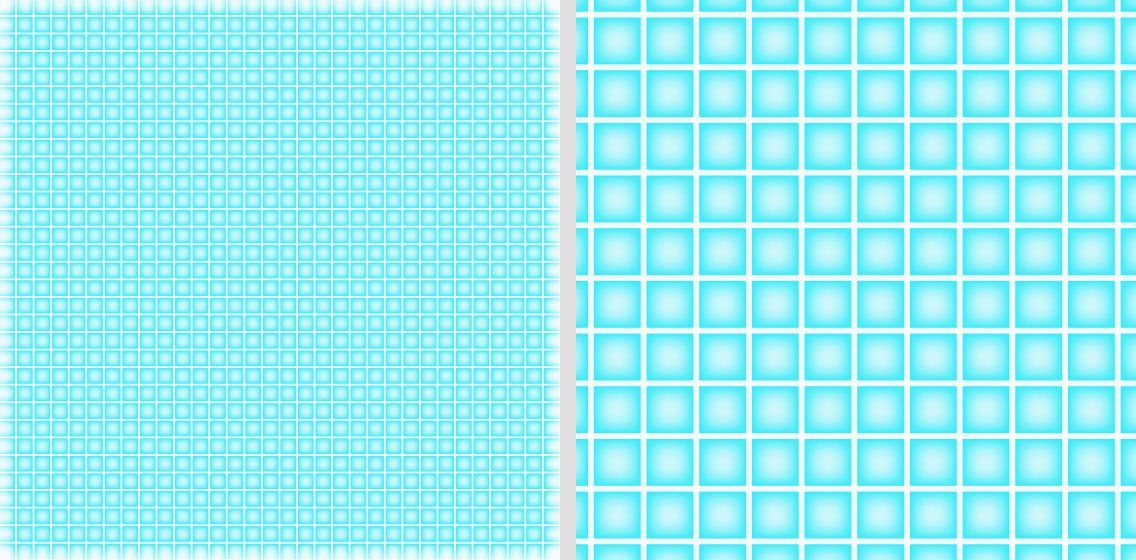
Left, the full canvas; right, a detail of the centre.
Write a WebGL 1 fragment shader that draws this pattern.

```glsl
precision highp float;
// A fine grid of cyan tiles divided by thin white lines. Each tile glows from
// cyan at its borders to pale in the middle; the product of two axis profiles
// shapes the glow, and the outermost tiles open and fade to white at the rim.

uniform vec2 u_resolution;

#define TILES 31.89                   // tiles across and down
#define GRID_ORIGIN vec2(0.499, 0.5012) // a line crossing near the centre
#define EDGE_TILE 15.5                // tiles beyond this index are the rim
#define LINE_HALF 0.055               // half line width, in tiles
#define LINE_OPACITY 0.95
#define GLOW_POWER 4.0                // steepness of the border glow
#define RIM_WIDTH 0.028               // reach of the rim fade, in canvas units
#define RIM_FADE 0.55
#define CYAN vec3(0.23, 0.92, 0.97)
#define WHITE vec3(0.98, 0.985, 0.985)

// Paleness at a distance from one border: 0 on it, near 1 far away.
vec2 paleness(vec2 distanceIn) {
  return 1.0 - pow(1.0 - clamp(distanceIn, 0.0, 1.0), vec2(GLOW_POWER));
}

void main() {
  vec2 uv = gl_FragCoord.xy / u_resolution;
  vec2 grid = (uv - GRID_ORIGIN) * TILES;
  vec2 index = floor(grid);
  vec2 local = fract(grid);
  vec2 pixel = TILES / u_resolution;

  // Glow from both borders; rim tiles have no border on their outer side.
  vec2 inner = (local - LINE_HALF) / (1.0 - 2.0 * LINE_HALF);
  vec2 fromLow = max(paleness(inner), step(index, vec2(-EDGE_TILE)));
  vec2 fromHigh = max(paleness(1.0 - inner), step(vec2(EDGE_TILE - 1.0), index));
  vec2 glow = fromLow * fromHigh;
  vec3 color = mix(CYAN, WHITE, glow.x * glow.y);

  // Fade at the canvas rim.
  vec2 rimDistance = min(uv, 1.0 - uv);
  vec2 rim = 1.0 - RIM_FADE * (1.0 - smoothstep(0.0, RIM_WIDTH, rimDistance));
  color = mix(WHITE, color, rim.x * rim.y);

  // Smoothed dividing lines, slightly brighter where they cross.
  vec2 lineDistance = min(local, 1.0 - local);
  vec2 line = clamp((LINE_HALF - lineDistance) / pixel + 0.5, 0.0, 1.0);
  vec2 gap = 1.0 - LINE_OPACITY * line;
  color = mix(WHITE, color, gap.x * gap.y);

  gl_FragColor = vec4(color, 1.0);
}
```
